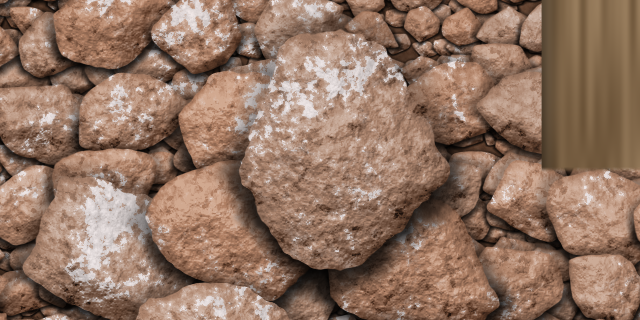
Write a WebGL 2 fragment shader that draws this texture.

```glsl
#version 300 es
precision highp float;
// A heap of dry clay boulders with chalky crust, dark gaps and a wooden post.
// Rocks are smooth minima of random planes, scattered on jittered grids and
// painted from fine rubble to big boulders, each casting a contact shadow.

uniform vec2 u_resolution;
out vec4 fragColor;

const vec3 SHADOW = vec3(0.11, 0.065, 0.045);
const vec3 UMBER = vec3(0.36, 0.24, 0.17);
const vec3 BROWN = vec3(0.52, 0.395, 0.32);
const vec3 CLAY = vec3(0.665, 0.51, 0.415);
const vec3 PALE = vec3(0.79, 0.675, 0.60);
const vec3 CHALK = vec3(0.82, 0.80, 0.805);
const vec3 WOOD_DARK = vec3(0.36, 0.27, 0.17);
const vec3 WOOD_LIGHT = vec3(0.64, 0.53, 0.40);
const vec3 LIGHT_DIR = vec3(-0.2, 0.5, 0.84);
const vec2 BOULDER_CENTRE = vec2(1.06, 0.54);
const float BOULDER_RADIUS = 0.345;
const float FINEST_CELL = 0.075;   // grid pitch of the smallest rubble
const float CELL_GROWTH = 1.84;    // pitch ratio between layers
const float BUMP = 0.042;          // depth of the surface grain
const float SHADOW_REACH = 0.24;   // in rock radii
const float CRUST_LEVEL = 0.63;    // lower gives more chalk
const float TAU = 6.2831853;

struct Surface { vec2 slope; vec2 warp; float tone; float crust; float speck; };

float hash(vec2 p) {
  vec3 q = fract(p.xyx * 0.1031);
  q += dot(q, q.yzx + 33.33);
  return fract((q.x + q.y) * q.z);
}

float rnd(float seed, float k) { return hash(vec2(seed, k * 7.3 + 1.0)); }

float noise(vec2 p) {
  vec2 i = floor(p), f = fract(p);
  f = f * f * (3.0 - 2.0 * f);
  return mix(mix(hash(i), hash(i + vec2(1, 0)), f.x),
             mix(hash(i + vec2(0, 1)), hash(i + vec2(1, 1)), f.x), f.y);
}

float fbm(vec2 p) {
  float sum = 0.0, amp = 0.48;
  for (int i = 0; i < 5; i++) {
    p = mat2(1.6, 1.2, -1.2, 1.6) * p + 17.0;
    sum += amp * noise(p);
    amp *= 0.56;
  }
  return sum;
}

vec3 clayRamp(float t) {
  t = clamp(t, 0.0, 1.0) * 4.0;
  vec3 c = mix(SHADOW, UMBER, min(t, 1.0));
  c = mix(c, BROWN, clamp(t - 1.0, 0.0, 1.0));
  c = mix(c, CLAY, clamp(t - 2.0, 0.0, 1.0));
  return mix(c, PALE, clamp(t - 3.0, 0.0, 1.0));
}

// Grain, edge warp and chalk fields shared by all rocks
Surface makeSurface(vec2 p) {
  const vec2 e = vec2(0.0025, 0.0);
  float h = fbm(p * 6.0);
  Surface s;
  s.slope = BUMP * (vec2(fbm((p + e) * 6.0), fbm((p + e.yx) * 6.0)) - h) / e.x;
  s.warp = vec2(noise(p * 13.0), noise(p * 13.0 + 40.0)) - 0.5
         + 0.4 * (vec2(noise(p * 47.0), noise(p * 47.0 + 90.0)) - 0.5);
  s.speck = fbm(p * 28.0 + 5.0);
  float pits = smoothstep(0.62, 0.76, fbm(p * 19.0 + 9.0));
  s.tone = 0.3 * (h - 0.5) + 0.42 * (s.speck - 0.5) - 0.25 * pits;
  s.crust = 0.55 * fbm(p * 4.0 + 60.0) + 0.45 * s.speck;
  return s;
}

// Height (x) and its gradient (yz) of a faceted rock of unit radius
vec3 rockHeight(vec2 q, float seed) {
  const float sharpness = 15.0;
  float sum = 0.0;
  vec2 grad = vec2(0.0);
  for (int i = 0; i < 10; i++) {
    float k = float(i);
    float angle = (k + 0.8 * rnd(seed, k)) * TAU / 7.0;
    float steep = mix(0.7, 2.0, rnd(seed, k + 20.0));
    vec2 tilt = -steep * vec2(cos(angle), sin(angle));
    float base = steep * mix(0.78, 1.05, rnd(seed, k + 40.0));
    if (i > 6) {  // the last planes form the broken top
      tilt = 1.1 * (vec2(rnd(seed, k + 60.0), rnd(seed, k + 80.0)) - 0.5);
      base = 0.48;
    }
    float w = exp(-sharpness * (base + dot(q, tilt)));
    sum += w;
    grad += w * tilt;
  }
  return vec3(-log(sum) / sharpness, grad / sum);
}

void paintRock(inout vec3 col, vec2 p, vec2 centre, float radius, vec2 stretch,
               float angle, float depth, float seed, Surface s) {
  mat2 turn = mat2(cos(angle), sin(angle), -sin(angle), cos(angle));
  vec2 away = (p - centre) / radius;
  vec2 q = turn * (away + 0.1 * s.warp) / stretch;
  if (dot(q, q) > 4.0) return;
  vec3 h = rockHeight(q, seed);
  float edge = h.x / max(length(h.yz), 0.4);

  // Contact shadow, heaviest below the rock
  float shade = 1.0 - smoothstep(0.0, SHADOW_REACH, -edge);
  col *= 1.0 - shade * mix(0.25, 0.82, smoothstep(0.4, -0.6, away.y));

  vec2 slope = (h.yz / stretch) * turn + s.slope;
  float lit = max(dot(normalize(vec3(-slope, 1.0)), LIGHT_DIR), 0.0);
  float t = 0.22 + 0.77 * lit + s.tone + 0.12 * (rnd(seed, 101.0) - 0.5);
  t *= depth * mix(0.78, 1.0, smoothstep(0.0, 0.12, h.x));
  vec3 rock = clayRamp(t);
  rock *= mix(vec3(1.04, 0.98, 0.94), vec3(0.99, 1.0, 1.02), rnd(seed, 102.0));

  // Chalk gathers near the upper shoulder, with thin dust around it
  vec2 shoulder = away - vec2(0.1, 0.5);
  float chalk = s.crust + 0.14 * rnd(seed, 103.0) * exp(-6.0 * dot(shoulder, shoulder));
  float dust = 0.3 * smoothstep(CRUST_LEVEL - 0.1, CRUST_LEVEL + 0.03, chalk);
  chalk = max(dust, smoothstep(CRUST_LEVEL, CRUST_LEVEL + 0.06, chalk));
  chalk *= smoothstep(0.2, 0.55, lit);
  rock = mix(rock, CHALK * (0.56 + 0.36 * lit + 0.3 * s.speck), 0.9 * chalk);

  float soft = max(0.8 / u_resolution.y, 0.0015) / radius;
  col = mix(col, rock, smoothstep(-soft, soft, edge));
}

void paintPost(inout vec3 col, vec2 p) {
  float grain = 0.6 * noise(vec2(p.x * 45.0, p.y * 3.0)) + 0.4 * noise(p * vec2(9.0, 2.0));
  vec3 wood = mix(WOOD_DARK, WOOD_LIGHT, grain) * mix(0.6, 1.0, smoothstep(1.69, 1.76, p.x));
  float cover = smoothstep(1.69, 1.695, p.x) * smoothstep(0.46, 0.48, p.y);
  col = mix(col, wood, cover);
}

void main() {
  vec2 p = gl_FragCoord.xy / u_resolution.y;
  Surface s = makeSurface(p);
  vec3 col = clayRamp(0.25 + 0.6 * s.tone);
  float pitch = FINEST_CELL;
  for (int layer = 0; layer < 4; layer++) {
    float l = float(layer);
    if (layer == 3) paintPost(col, p);
    for (int j = 1; j >= -1; j--)
      for (int i = -1; i <= 1; i++) {
        vec2 cell = floor(p / pitch) + vec2(i, j);
        float seed = 500.0 * hash(cell + 31.0 * l + 3.0);
        vec2 jitter = vec2(rnd(seed, 110.0), rnd(seed, 111.0)) - 0.5;
        vec2 centre = (cell + 0.5 + 0.5 * jitter) * pitch;
        float ceiling = layer == 3 ? 0.62 : layer == 2 ? mix(1.3, 0.74, smoothstep(1.0, 1.25, centre.x)) : 2.0;
        if (rnd(seed, 112.0) > 1.0 - 0.08 * l || centre.y > ceiling) continue;
        float radius = pitch * mix(0.42, 0.64, rnd(seed, 113.0));
        vec2 stretch = vec2(mix(1.0, 1.35, rnd(seed, 114.0)), 0.9);
        paintRock(col, p, centre, radius, stretch, rnd(seed, 115.0) - 0.5, 0.9 + 0.03 * l, seed, s);
      }
    pitch *= CELL_GROWTH;
  }
  paintRock(col, p, BOULDER_CENTRE, BOULDER_RADIUS, vec2(0.98, 1.12), 0.2, 1.0, 271.0, s);
  fragColor = vec4(col, 1.0);
}
```
